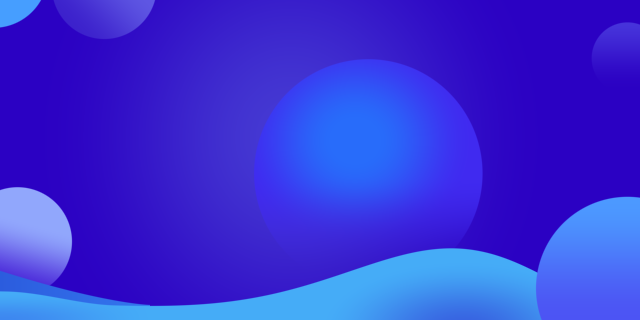
This background is drawn by a Shadertoy shader. Its source:

```glsl
// Abstract indigo backdrop with a glowing sphere, gradient bubbles and a blue wave.

const vec3 INDIGO = vec3(0.170, 0.005, 0.765);
const vec3 HAZE   = vec3(0.270, 0.225, 0.825);
const vec3 AZURE  = vec3(0.155, 0.425, 0.980);
const vec3 VIOLET = vec3(0.250, 0.165, 0.940);
const vec3 SKY    = vec3(0.275, 0.620, 1.000);
const vec3 CYAN   = vec3(0.270, 0.675, 0.970);
const vec3 COBALT = vec3(0.215, 0.380, 0.880);
const vec3 LILAC  = vec3(0.570, 0.655, 0.990);

// Coverage of the region where the signed distance d is negative.
float cover(float d, float blur) {
    return 1.0 - smoothstep(-blur, blur, d);
}

float disc(vec2 p, vec2 center, float radius, float blur) {
    return cover(length(p - center) - radius, blur);
}

// Position along the line from a (0) to b (1), eased at both ends.
float ramp(vec2 p, vec2 a, vec2 b) {
    vec2 axis = b - a;
    return smoothstep(0.0, 1.0, dot(p - a, axis) / dot(axis, axis));
}

// Height of the front wave: a trough, a stretched crest and a rise at the left.
float waveHeight(float x) {
    float u = x - 0.47;
    float swell = 0.134 - 0.09 * cos(u * (1.87 + 1.567 * u));
    return swell + 0.033 * (1.0 - smoothstep(0.02, 0.36, x));
}

float ribbonHeight(float x) {
    return 0.047 + 0.107 * pow(max(1.0 - x / 0.47, 0.0), 1.4);
}

vec3 backdrop(vec2 p) {
    float r = length((p - vec2(0.91, 0.57)) * vec2(1.0, 0.92));
    float glow = 1.0 - smoothstep(0.0, 0.80, r);
    return mix(INDIGO, HAZE, glow);
}

// Large sphere with a bright core that dissolves towards its base.
vec3 addSphere(vec3 color, vec2 p, float blur) {
    float r = length((p - vec2(1.11, 0.56)) * vec2(1.0, 1.08));
    vec3 body = mix(AZURE, VIOLET, smoothstep(0.06, 0.37, r));
    float fade = smoothstep(0.14, 0.45, p.y);
    return mix(color, body, fade * disc(p, vec2(1.151, 0.458), 0.357, blur));
}

vec3 addBubbles(vec3 color, vec2 p, float blur) {
    // Faint bubble on the top edge
    float light = ramp(p, vec2(0.27, 0.86), vec2(0.45, 1.03));
    vec3 tint = mix(vec3(0.235, 0.13, 0.80), vec3(0.37, 0.34, 0.89), light);
    color = mix(color, tint, disc(p, vec2(0.326, 1.042), 0.164, blur));

    // Solid bubble in the top left corner
    color = mix(color, SKY, disc(p, vec2(-0.02, 1.083), 0.170, blur));

    // Fading bubble at the top right
    float fade = 0.9 * smoothstep(0.72, 0.95, p.y);
    color = mix(color, vec3(0.29, 0.23, 0.87),
                fade * disc(p, vec2(1.961, 0.818), 0.112, blur));

    // Pale bubble at the left
    light = ramp(p, vec2(0.06, 0.08), vec2(0.12, 0.30));
    tint = mix(vec3(0.27, 0.12, 0.84), LILAC, light);
    return mix(color, tint, disc(p, vec2(0.055, 0.245), 0.170, blur));
}

vec3 addWaves(vec3 color, vec2 p, float blur) {
    // Dark ribbon behind the wave
    vec3 ribbon = mix(vec3(0.17, 0.36, 0.87), vec3(0.20, 0.46, 0.93), p.x / 0.45);
    color = mix(color, ribbon, cover(p.y - ribbonHeight(p.x), blur) * step(p.x, 0.47));

    // Front wave, shaded under its crest and at the far left
    float shade = 1.0 - smoothstep(0.0, 1.0, length((p - vec2(1.45, -0.03)) / vec2(0.46, 0.22)));
    vec3 water = mix(CYAN, COBALT, shade);
    float leftShade = (1.0 - smoothstep(0.0, 0.5, p.x)) * (1.0 - smoothstep(0.0, 0.09, p.y));
    water = mix(water, vec3(0.24, 0.53, 0.94), leftShade);
    return mix(color, water, cover(p.y - waveHeight(p.x), blur));
}

// Bubble in front of the wave at the lower right
vec3 addFrontBubble(vec3 color, vec2 p, float blur) {
    vec3 tint = mix(vec3(0.30, 0.33, 0.955), vec3(0.30, 0.60, 1.0),
                    smoothstep(0.0, 0.38, p.y));
    return mix(color, tint, disc(p, vec2(1.961, 0.099), 0.286, blur));
}

void mainImage(out vec4 fragColor, in vec2 fragCoord) {
    // Height spans 0 to 1, width spans 0 to 2
    vec2 p = fragCoord / iResolution.xy * vec2(2.0, 1.0);
    float blur = 0.8 / iResolution.y;

    vec3 color = backdrop(p);
    color = addSphere(color, p, blur);
    color = addBubbles(color, p, blur);
    color = addWaves(color, p, blur);
    color = addFrontBubble(color, p, blur);
    fragColor = vec4(color, 1.0);
}
```
